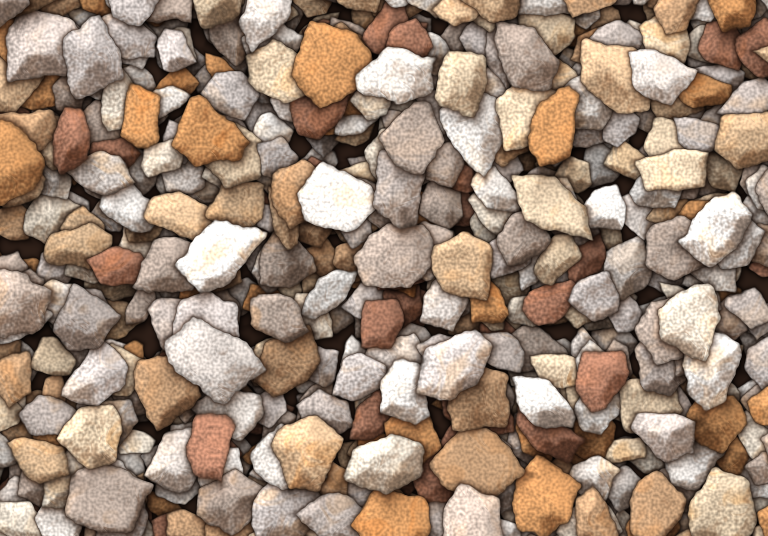
This texture is drawn by a WebGL 2 fragment shader. Its source:

```glsl
#version 300 es
precision highp float;

uniform vec2 u_resolution;
out vec4 fragColor;

const float TAU = 6.28318;
const int SIDES = 6;
const vec3 LIGHT = vec3(-0.30, 0.60, 0.74);

float hash(vec2 p) {
  vec3 q = fract(p.xyx * vec3(0.1031, 0.1030, 0.0973));
  q += dot(q, q.yzx + 33.33);
  return fract((q.x + q.y) * q.z);
}

vec2 direction(float angle) {
  return vec2(cos(angle), sin(angle));
}

float cornerSlope(vec2 cell, vec2 offset) {
  return dot(direction(TAU * hash(cell)), offset);
}

float gradientNoise(vec2 p) {
  vec2 i = floor(p), f = p - i;
  vec2 u = f * f * f * (f * (f * 6.0 - 15.0) + 10.0);
  vec2 e = vec2(1.0, 0.0);
  float low = mix(cornerSlope(i, f), cornerSlope(i + e, f - e), u.x);
  float high = mix(cornerSlope(i + e.yx, f - e.yx), cornerSlope(i + 1.0, f - 1.0), u.x);
  return mix(low, high, u.y);
}

vec3 mineralColor(float pick, float tint) {
  vec3 palette[12] = vec3[12](
    vec3(0.96, 0.94, 0.92), vec3(0.94, 0.91, 0.88), vec3(0.95, 0.90, 0.83),
    vec3(0.84, 0.80, 0.78), vec3(0.79, 0.74, 0.71), vec3(0.88, 0.84, 0.81),
    vec3(0.91, 0.82, 0.70), vec3(0.83, 0.70, 0.56), vec3(0.76, 0.61, 0.47),
    vec3(0.66, 0.47, 0.38), vec3(0.80, 0.58, 0.38), vec3(0.74, 0.67, 0.62));
  return palette[int(pick * 11.99)] * mix(0.93, 1.07, tint);
}

// Faceted polygon: xy = surface slope, z = signed distance
vec3 facetedStone(vec2 q, vec2 id, float bevel) {
  const float crispness = 24.0;
  float total = 0.0;
  vec2 slope = vec2(0.0);
  for (int k = 0; k < SIDES; k++) {
    vec2 key = id + float(k) * vec2(17.3, 5.7);
    float jitter = hash(key);
    float steepness = hash(key + 3.1);
    vec2 side = direction((float(k) + 0.75 * jitter) * TAU / float(SIDES));
    float reach = mix(0.68, 1.0, hash(key + 8.6));
    float weight = exp(crispness * (dot(q, side) - reach));
    total += weight;
    slope += weight * side * mix(0.25, 1.1, steepness);
  }
  return vec3(slope / (total + exp(-crispness * bevel)), log(total) / crispness);
}

// Grain, stains and facet lighting
vec3 stoneSurface(vec2 p, vec2 id, vec2 slope, float depth) {
  vec2 t = p + id * 0.37;
  float broad = gradientNoise(t * 15.0);
  float medium = gradientNoise(t * 38.0 + 4.0 * broad);
  float fine = gradientNoise(t * 83.0 + 2.0 * medium);
  float grit = gradientNoise(t.yx * 171.0);
  vec3 base = mineralColor(hash(id + 21.4), hash(id + 27.8));
  float stain = smoothstep(0.0, 0.45, broad + 0.5 * medium) * hash(id + 31.2);
  base = mix(base, base * vec3(0.96, 0.86, 0.73), 0.8 * stain);
  vec2 tilt = 0.5 * (vec2(hash(id + 41.1), hash(id + 43.9)) - 0.5);
  vec2 bumps = vec2(medium + 0.7 * fine + 0.5 * grit, broad - 0.8 * fine + 0.6 * grit);
  vec3 normal = normalize(vec3(slope + tilt + 0.48 * bumps, 1.0));
  float shade = 0.48 + 0.72 * max(dot(normal, normalize(LIGHT)), 0.0);
  float rim = mix(0.72, 1.0, smoothstep(0.0, 0.07, depth));
  vec3 warmth = mix(vec3(0.99, 0.89, 0.82), vec3(1.0), smoothstep(0.5, 0.95, shade));
  float grain = 1.0 + 0.14 * medium + 0.18 * fine + 0.24 * grit;
  return base * warmth * shade * rim * grain;
}

vec3 stoneLayer(vec3 under, vec2 p, float cells, float density, float tone, float seed) {
  vec2 warp = vec2(gradientNoise(p * 26.0 + seed), gradientNoise(p * 26.0 - seed));
  warp += 0.4 * vec2(gradientNoise(p * 70.0 - seed), gradientNoise(p * 70.0 + seed));
  vec2 g = p * cells + seed * 0.31;
  vec2 home = floor(g);
  for (int y = -1; y <= 1; y++)
  for (int x = -1; x <= 1; x++) {
    vec2 cell = home + vec2(x, y);
    vec2 id = cell + seed * 13.0;
    if (hash(id + 1.7) > density) continue;
    vec2 center = cell + 0.5 + 0.55 * (vec2(hash(id + 5.2), hash(id + 9.4)) - 0.5);
    float radius = mix(0.50, 0.70, hash(id + 12.3));
    float aspect = mix(0.56, 0.98, hash(id + 15.6));
    vec2 axis = direction(TAU * hash(id + 18.9));
    mat2 turn = mat2(axis.x, -axis.y, axis.y, axis.x);
    vec2 q = turn * (g - center) / radius + 0.10 * warp;
    q.y /= aspect;
    if (dot(q, q) > 3.6) continue;

    vec3 stone = facetedStone(q, id, mix(0.12, 0.6, hash(id + 24.5)));
    vec2 slope = stone.xy * turn;
    float d = stone.z * aspect;
    float shadowWidth = 0.05 + 0.12 * max(dot(slope, vec2(0.4, -0.9)), 0.0);
    float shadow = 0.86 * exp(-max(d, 0.0) / shadowWidth);
    under *= mix(vec3(1.0), vec3(0.20, 0.13, 0.09), shadow);

    float edge = 0.8 * cells / (radius * u_resolution.y);
    float cover = 1.0 - smoothstep(-edge, edge, d);
    if (cover > 0.0) under = mix(under, tone * stoneSurface(p, id, slope, -d), cover);
  }
  return under;
}

void main() {
  vec2 p = gl_FragCoord.xy / u_resolution.y;
  vec3 color = vec3(0.19, 0.13, 0.10);
  // Small buried stones first, large exposed stones last
  color = stoneLayer(color, p, 11.0, 1.0, 0.74, 3.0);
  color = stoneLayer(color, p, 12.0, 1.0, 0.90, 11.0);
  color = stoneLayer(color, p, 10.0, 0.75, 1.0, 17.0);
  color = stoneLayer(color, p, 8.3, 0.55, 1.05, 23.0);
  color = stoneLayer(color, p, 6.9, 0.30, 1.08, 37.0);
  fragColor = vec4(clamp(color, 0.0, 1.0), 1.0);
}
```
